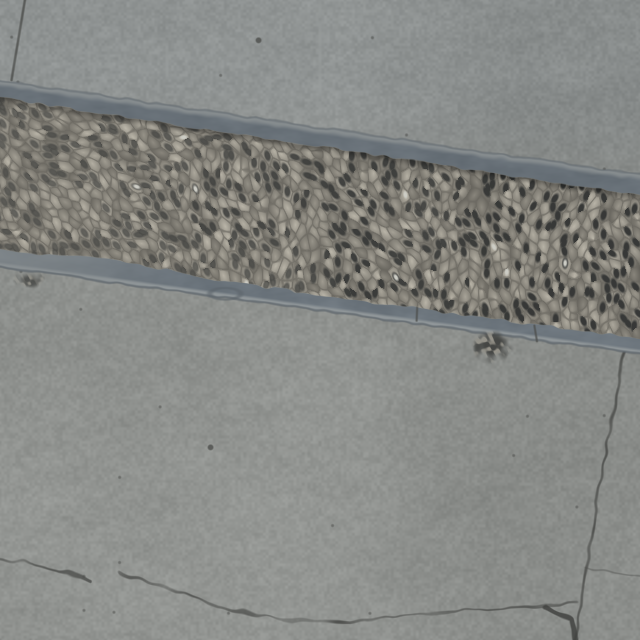
Write a WebGL 2 fragment shader that draws this texture.

```glsl
#version 300 es
precision highp float;
// Weathered concrete paving crossed by a sloping pebble strip between two curbs.
uniform vec2 u_resolution;
out vec4 outColor;

#define PEBBLE_SCALE 64.0
#define PIT_SHARE 0.56
#define GRAIN 0.045
#define WOBBLE 0.006
#define CONCRETE vec3(0.565, 0.575, 0.563)
#define CURB vec3(0.425, 0.46, 0.49)
#define LIP vec3(0.565, 0.59, 0.6)
#define STONE vec3(0.59, 0.575, 0.535)
#define PIT vec3(0.215, 0.22, 0.215)
#define CRACK vec3(0.3, 0.305, 0.295)

float hash(vec2 p) {
  vec3 q = fract(vec3(p.xyx) * 0.1031);
  q += dot(q, q.yzx + 33.33);
  return fract((q.x + q.y) * q.z);
}

float noise(vec2 p) {
  vec2 i = floor(p), f = fract(p);
  f = f * f * (3.0 - 2.0 * f);
  return mix(mix(hash(i), hash(i + vec2(1, 0)), f.x),
             mix(hash(i + vec2(0, 1)), hash(i + vec2(1, 1)), f.x), f.y);
}

float fbm(vec2 p) {
  float sum = 0.0, amp = 0.53;
  for (int i = 0; i < 4; i++, amp *= 0.5) {
    sum += amp * noise(p);
    p = mat2(1.6, 1.2, -1.2, 1.6) * p + 7.3;
  }
  return sum;
}

float segment(vec2 p, vec2 a, vec2 b) {
  vec2 d = b - a;
  return length(p - a - d * clamp(dot(p - a, d) / dot(d, d), 0.0, 1.0));
}

// Soft line coverage from a distance and a half width
float stroke(float d, float w) {
  float aa = 0.8 / u_resolution.y;
  return 1.0 - smoothstep(max(w - aa, 0.0), w + aa + 0.0008, d);
}

// Smooth step up through zero
float above(float h) {
  float aa = 1.0 / u_resolution.y;
  return smoothstep(-aa, aa, h);
}

// Elongated stones and dark pits, each turned by its own angle
vec3 pebbles(vec2 p) {
  vec2 q = p * PEBBLE_SCALE, cell = floor(q), id = cell;
  float near1 = 9.0, near2 = 9.0;
  for (int k = 0; k < 25; k++) {
    vec2 c = cell + vec2(k % 5 - 2, k / 5 - 2);
    vec2 d = q - c - 0.1 - 0.8 * vec2(hash(c), hash(c + 51.7));
    float a = 0.75 - 0.6 * p.x + 1.3 * (noise(c * 0.3) - 0.5) + 0.9 * (hash(c + 9.1) - 0.5);
    d = mat2(cos(a), -sin(a), sin(a), cos(a)) * d;
    float r = length(d * vec2(1.35, 0.72));
    near2 = min(near2, max(near1, r));
    if (r < near1) { near1 = r; id = c; }
  }
  float tone = hash(id + 23.4);
  vec3 stone = STONE * (0.84 + 0.34 * tone) * (1.06 - 0.3 * near1);
  stone = mix(STONE * 0.72, stone, 0.35 + 0.65 * smoothstep(0.02, 0.28, near2 - near1));
  float depth = mix(0.62, 1.0, smoothstep(0.1, 0.85, p.x + 0.4 * noise(p * 9.0) - 0.2));
  float pit = step(PIT_SHARE, hash(id + 71.2)) * (1.0 - smoothstep(0.24, 0.56, near1));
  stone = mix(stone, PIT, pit * depth);
  return mix(stone, vec3(0.8, 0.8, 0.77), step(0.985, tone) * (1.0 - smoothstep(0.1, 0.4, near1)));
}

// Tangled fibres inside a ragged ellipse
vec3 debris(vec3 col, vec2 p, vec2 center, vec2 size, float strength) {
  float r = length((p - center) / size) + 0.5 * noise(p * 90.0) - 0.25;
  float fibre = noise(mat2(170, -40, 90, 120) * p);
  vec3 tint = mix(CRACK * 0.8, STONE, smoothstep(0.3, 0.75, fibre));
  return mix(col, tint, strength * (1.0 - smoothstep(0.35, 1.1, r)));
}

void main() {
  vec2 p = gl_FragCoord.xy / u_resolution;
  float ragged = noise(p * 65.0) - 0.5;

  // Slabs: broad stains, trowel streaks, fine grain
  vec3 col = CONCRETE + 0.055 * (fbm(p * 4.0 + 3.0) - 0.5) - 0.03 * smoothstep(0.4, 1.0, p.x);
  col += 0.03 * (fbm(mat2(6, -6, 12, 30) * p) - 0.5);
  col += vec3(-0.006, 0, 0.01) * smoothstep(0.6, 0.9, p.y);
  col += GRAIN * (noise(p * 230.0) - 0.5) + 0.03 * (noise(p * 110.0) - 0.5);

  // Sparse dark specks
  vec2 g = floor(p * 13.0);
  float speck = length(p - (g + 0.2 + 0.6 * vec2(hash(g + 4.0), hash(g + 8.0))) / 13.0);
  col = mix(col, CRACK, 0.55 * step(0.84, hash(g + 15.0)) * stroke(speck, 0.0018));
  speck = min(length(p - vec2(0.329, 0.301)), length(p - vec2(0.404, 0.937)));
  col = mix(col, CRACK, 0.8 * stroke(speck, 0.004));

  // Slab joints
  vec2 w = p + WOBBLE * (vec2(noise(p * 55.0), noise(p * 55.0 + 31.0)) - 0.5);
  float joint = segment(p, vec2(0.039, 1), vec2(0.018, 0.875));
  vec2 bend = vec2(0.931, 0.206);
  joint = min(joint, min(segment(w, vec2(0.975, 0.45), bend), segment(w, bend, vec2(0.898, 0))));
  col = mix(col, CRACK, (0.6 + 0.4 * noise(p * 40.0)) * stroke(joint, 0.0015));

  // Wandering crack, broken once, with a fork at its end
  const vec2 path[10] = vec2[10](vec2(0, 0.125), vec2(0.052, 0.121), vec2(0.143, 0.092), vec2(0.189, 0.104),
    vec2(0.273, 0.078), vec2(0.339, 0.052), vec2(0.443, 0.031), vec2(0.547, 0.026), vec2(0.625, 0.039), vec2(0.9, 0.058));
  float crack = 1.0;
  for (int i = 0; i < 9; i++) if (i != 2) crack = min(crack, segment(w, path[i], path[i + 1]));
  col = mix(col, CRACK, (0.35 + 0.65 * noise(p * 34.0)) * stroke(crack, 0.0004 + 0.0028 * noise(p * 26.0 + 5.0)));
  bend = vec2(0.892, 0.03);
  float fork = min(segment(w, vec2(0.85, 0.052), bend), segment(w, bend, vec2(0.899, 0)));
  col = mix(col, CRACK * 0.85, 0.85 * stroke(fork, 0.0035));
  col = mix(col, CRACK, 0.4 * stroke(segment(w, vec2(0.915, 0.111), vec2(1, 0.098)), 0.0008));

  // Heights above the four sloping curb edges
  float upTop = p.y - 0.874 + 0.147 * p.x - 0.004 * ragged;
  float upLow = p.y - 0.847 + 0.152 * p.x - 0.005 * ragged;
  float swell = (p.x - 0.17) / 0.12;
  float lowTop = p.y - 0.608 + 0.137 * p.x - 0.01 * exp(-swell * swell) - 0.006 * ragged;
  float lowBase = p.y - 0.583 + 0.136 * p.x - 0.004 * ragged;

  // Curbs with pale lips and dark contact lines
  vec3 curb = CURB + 0.07 * (fbm(p * vec2(25, 60)) - 0.5) + 0.02 * ragged;
  vec3 upper = mix(curb * 0.96, LIP * 0.93, smoothstep(-0.012, -0.003, upTop));
  vec3 lower = mix(LIP, curb, smoothstep(0.003, 0.009, lowBase + 0.004 * ragged));
  lower = mix(LIP * 0.92, lower, 0.4 + 0.6 * smoothstep(0.05, 0.3, p.x));
  col = mix(col, upper, above(-upTop) * above(upLow));
  col = mix(col, lower, above(-lowTop) * above(lowBase));
  col = mix(col, CURB * 0.85, 0.5 * stroke(abs(upTop), 0.0012) + 0.7 * stroke(abs(lowBase), 0.0014));
  float seam = min(segment(p, vec2(0.652, 0.521), vec2(0.651, 0.499)), segment(p, vec2(0.835, 0.491), vec2(0.839, 0.467)));
  col = mix(col, CRACK, 0.75 * stroke(seam, 0.0012));

  // Pebble bed, shaded beneath the upper curb
  vec3 bed = pebbles(p) * (1.0 - 0.3 * smoothstep(-0.012, 0.0, upLow));
  col = mix(col, bed, above(-upLow) * above(lowTop));

  // Litter and a loose ring below the lower curb
  col = debris(col, p, vec2(0.768, 0.46), vec2(0.032, 0.024), 0.9);
  col = debris(col, p, vec2(0.046, 0.563), vec2(0.022, 0.013), 0.75);
  float ring = abs(length((p - vec2(0.352, 0.541)) / vec2(0.024, 0.009)) - 1.0) * 0.01;
  outColor = vec4(mix(col, CURB * 0.85, 0.6 * stroke(ring, 0.0015)), 1);
}
```
